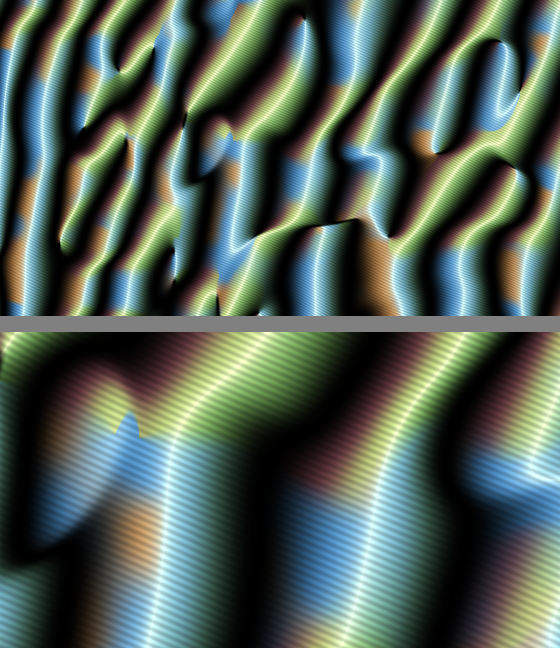
Top: the whole. Bottom: its middle third, enlarged.
Reproduce this background procedurally as a WebGL 2 fragment shader.

```glsl
#version 300 es
precision highp float;
// Iridescent leaning ridges on black, built from phasor noise: scattered wave
// kernels are summed as complex numbers, and the phase of the sum sets the
// ridge profile while its gradient gives the local lean that picks the tints.

uniform vec2 u_resolution;
out vec4 fragColor;

vec3 hash32(vec2 p) {
  vec3 q = fract(p.xyx * vec3(0.1031, 0.1030, 0.0973));
  q += dot(q, q.yxz + 33.33);
  return fract((q.xxy + q.yzz) * q.zyx);
}

float valueNoise(vec2 p) {
  vec2 i = floor(p), f = fract(p);
  f = f * f * (3.0 - 2.0 * f);
  float low = mix(hash32(i).x, hash32(i + vec2(1, 0)).x, f.x);
  float high = mix(hash32(i + vec2(0, 1)).x, hash32(i + vec2(1, 1)).x, f.x);
  return mix(low, high, f.y);
}

// Complex sum of the nearby kernels, with its x and y derivatives.
void phasor(vec2 p, out vec2 z, out vec2 dzdx, out vec2 dzdy) {
  const float CELL = 0.14;
  const float RADIUS2 = 4.0 * CELL * CELL;
  z = dzdx = dzdy = vec2(0);
  for (int j = -2; j <= 2; j++)
    for (int i = -2; i <= 2; i++) {
      vec2 id = floor(p / CELL) + vec2(i, j);
      vec3 rnd = hash32(id + 71.0);
      vec2 center = (id + rnd.xy) * CELL;
      vec2 r = p - center;
      float falloff = max(0.0, 1.0 - dot(r, r) / RADIUS2);
      float weight = pow(falloff, 5.0);
      vec2 slopeOfWeight = -10.0 * pow(falloff, 4.0) * r / RADIUS2;

      float region = valueNoise(center * 2.6 + 13.0) + 0.22 * (center.x - 0.9);
      float lean = 0.02 + 0.52 * smoothstep(0.2, 0.95, region) + 0.12 * (rnd.x - 0.5);
      vec2 wave = (32.0 + 8.0 * rnd.y) * vec2(cos(lean), -sin(lean));
      float angle = dot(wave, r) + 6.2832 * rnd.z;
      vec2 e = vec2(cos(angle), sin(angle));
      vec2 turned = vec2(-e.y, e.x);
      z += weight * e;
      dzdx += slopeOfWeight.x * e + weight * wave.x * turned;
      dzdy += slopeOfWeight.y * e + weight * wave.y * turned;
    }
}

void main() {
  vec2 p = gl_FragCoord.xy / u_resolution.y;
  vec2 z, dzdx, dzdy;
  phasor(p, z, dzdx, dzdy);

  // Position across the ridge (crest at 0.5) and the local lean.
  float t = fract(atan(z.y, z.x) / 6.2832);
  vec2 conjTurned = vec2(-z.y, z.x);
  vec2 gradient = vec2(dot(conjTurned, dzdx), dot(conjTurned, dzdy));
  float lean = atan(-gradient.y, abs(gradient.x) + 0.001);
  float slanted = smoothstep(0.14, 0.5, lean);

  // Left flank: orange and blue bands if upright, maroon to olive if slanted.
  float band = smoothstep(0.4, 0.62, valueNoise(vec2(p.x * 5.0, p.y * 10.0 + p.x * 2.0)));
  vec3 upright = mix(vec3(0.25, 0.52, 0.76), vec3(0.74, 0.50, 0.25), band);
  vec3 leaning = mix(vec3(0.58, 0.31, 0.36), vec3(0.60, 0.70, 0.35), smoothstep(0.2, 0.44, t));
  vec3 left = mix(upright, leaning, slanted) * smoothstep(0.0, 0.42, t);

  // Right flank: teal turning green downhill, greener where slanted.
  float greenness = max(slanted, 0.6 * smoothstep(0.6, 0.85, t));
  vec3 right = mix(vec3(0.38, 0.64, 0.74), vec3(0.42, 0.65, 0.32), greenness);
  right *= 1.0 - smoothstep(0.54, 0.97, t);

  // Pale crest over the joined flanks.
  vec3 color = mix(left, right, smoothstep(0.47, 0.53, t));
  vec3 pale = mix(vec3(0.86, 1.0, 1.0), vec3(0.96, 1.0, 0.78), slanted);
  color = mix(color, pale, 0.95 * exp(-13.0 * abs(t - 0.5)));

  // Dark knots where the waves cancel, then fine grooves across the ridges.
  color *= smoothstep(0.0, 0.12, length(z));
  float along = dot(p, vec2(0.42, 0.91)) + 0.06 * valueNoise(p * 2.5 + 5.0);
  color *= 1.0 + 0.11 * sin(6.2832 * 126.0 * along);

  fragColor = vec4(clamp(color, 0.0, 1.0), 1.0);
}
```
